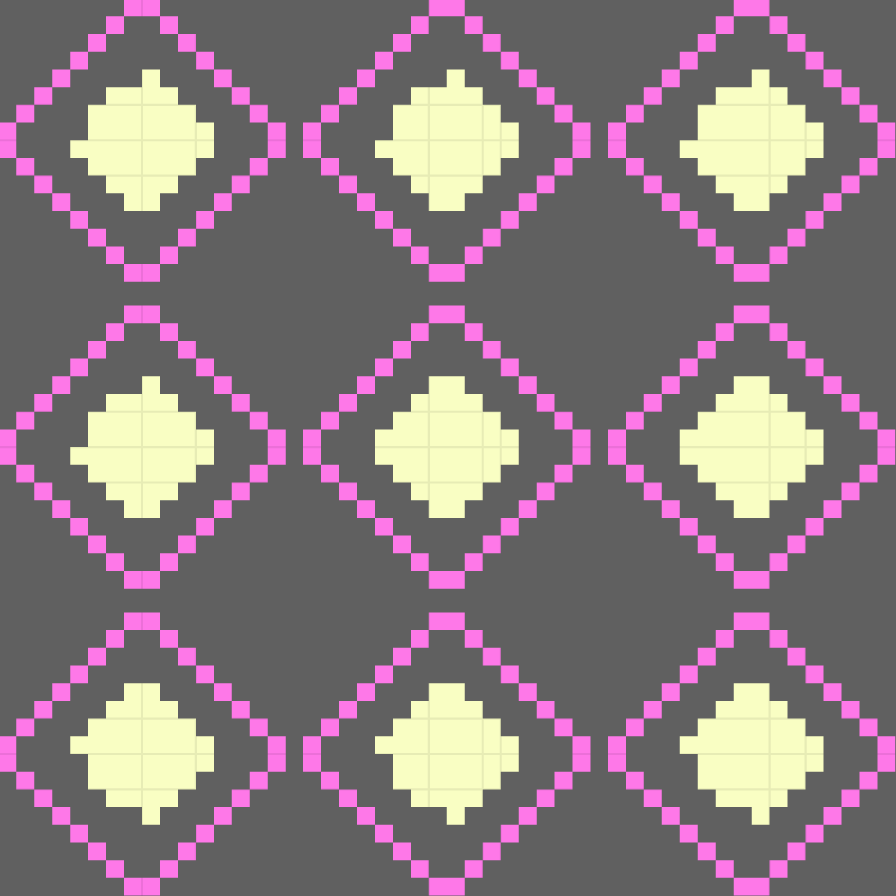
A WebGL 2 fragment shader for this pattern:

```glsl
#version 300 es
precision highp float;

uniform vec2 u_resolution;
out vec4 fragColor;

// Darkening of the hairline joints between blocks; they shift by column.
float seamShade(vec2 p, float col) {
    float mainSeam = col == 1.0 ? -1.0 : (col == 2.0 ? 1.0 : 0.0);
    float d = min(abs(p.x - mainSeam), abs(p.x - 3.0));
    if (col == 1.0) d = min(d, abs(p.x - 2.0));
    d = min(d, min(abs(p.y), abs(abs(p.y) - 2.0)));
    return 1.0 - 0.07 * step(d, 0.06);
}

vec3 blockPattern(vec2 uv) {
    const vec3 ground = vec3(0.378);
    const vec3 pink = vec3(0.995, 0.47, 0.91);
    const vec3 cream = vec3(0.975, 0.995, 0.765);

    // Cell index and position measured in blocks from the cell centre
    vec2 pitch = vec2(0.3402, 0.3425);
    vec2 firstCentre = vec2(0.1585, 0.1585);
    vec2 cell = floor((uv - firstCentre) / pitch + 0.5);
    vec2 p = (uv - firstCentre - cell * pitch) / vec2(0.02005, 0.01975);

    vec2 block = floor(p) + 0.5;
    vec2 a = abs(block);
    float steps = a.x + a.y;

    // Some cells lose one block from the left tip and one from a vertical tip
    float side = cell.y < 0.5 ? -1.0 : 1.0;
    bool notchedCell = cell.y != 1.0 || cell.x == 0.0;
    bool notch = notchedCell && block.x < 0.0 && block.y * side > 0.0
        && max(a.x, a.y) > 3.0;

    // Stepped outline and solid stepped core
    float shade = seamShade(p, cell.x);
    if (abs(steps - 8.0) < 0.1) return pink * shade;
    if (steps < 4.1 && !notch) return cream * shade;
    return ground;
}

void main() {
    // Box-filtered samples smooth the block edges
    vec3 sum = vec3(0.0);
    for (int i = 0; i < 16; i++) {
        vec2 offset = (vec2(i % 4, i / 4) + 0.5) / 4.0 - 0.5;
        sum += blockPattern((gl_FragCoord.xy + offset) / u_resolution);
    }
    fragColor = vec4(sum / 16.0, 1.0);
}
```
